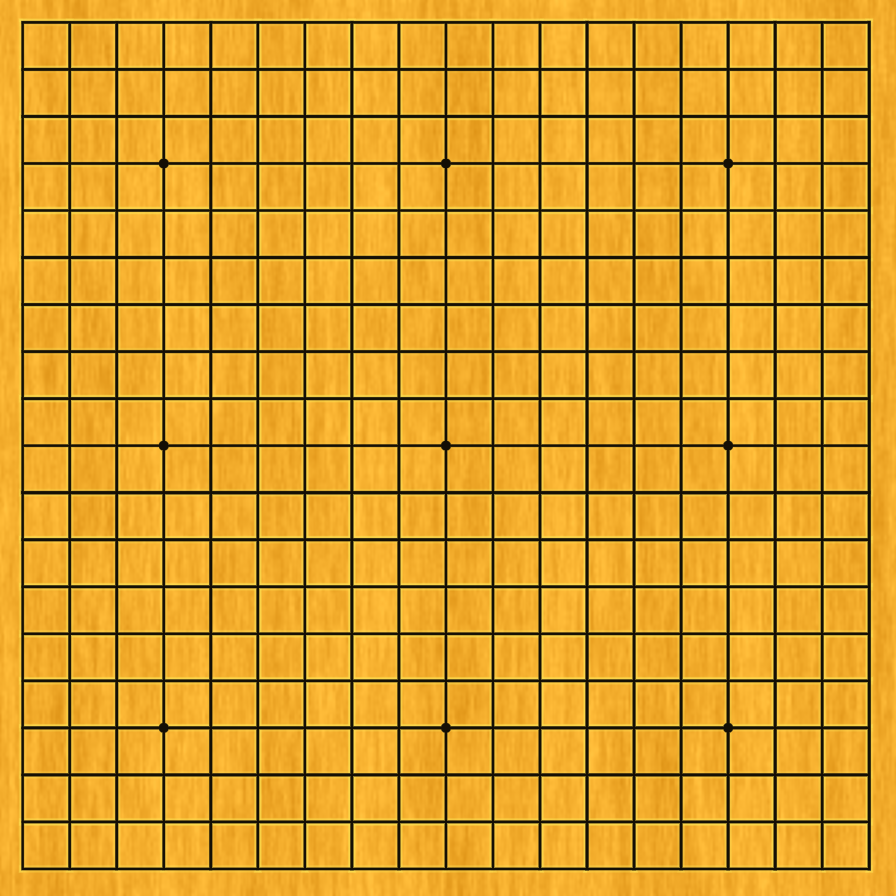
Write a Shadertoy shader that draws this pattern.

```glsl
// A wooden board ruled with 19 by 19 dark lines and nine round star points.
// Stretched value noise makes the upright grain; the distance to the nearest
// line gives the ink and the pale yellow rim, which vary from line to line.

float hash(vec2 p) {
    return fract(sin(dot(p, vec2(127.1, 311.7))) * 43758.5453);
}

float noise(vec2 p) {
    vec2 i = floor(p), f = fract(p);
    f = f * f * (3.0 - 2.0 * f);
    return mix(mix(hash(i), hash(i + vec2(1, 0)), f.x),
               mix(hash(i + vec2(0, 1)), hash(i + vec2(1, 1)), f.x), f.y);
}

vec3 wood(vec2 uv) {
    float streaks = noise(uv * vec2(150, 14)) - 0.5;
    float fibres = noise(uv * vec2(330, 55) + 31.0) - 0.5;
    float specks = noise(uv * vec2(260, 190) + 73.0) - 0.5;
    // Broad light bands come back at a regular interval across the board
    float bands = cos(6.2832 * (uv.x - 0.195) / 0.215);
    float tone = 0.075 * streaks + 0.07 * fibres + 0.035 * specks + 0.018 * bands;
    return vec3(0.955, 0.68, 0.175) + tone * vec3(0.8, 1.0, 0.85);
}

void mainImage(out vec4 fragColor, in vec2 fragCoord) {
    vec2 uv = fragCoord / iResolution.xy;
    float pixel = 1.0 / min(iResolution.x, iResolution.y);
    float soft = max(0.0009, 0.6 * pixel);

    // Grid space: lines sit on the whole numbers 0 to 18
    float pitch = 0.05249;
    vec2 grid = (uv - vec2(0.0253, 0.0302)) / pitch;
    vec2 line = clamp(floor(grid + 0.5), 0.0, 18.0);
    vec2 offset = (grid - line) * pitch;
    vec2 overrun = max(abs(grid.yx - 9.0) - 9.0, 0.0) * pitch;
    vec2 dist = max(abs(offset), overrun);

    vec3 color = wood(uv);
    float ink = 0.0;
    for (int axis = 0; axis < 2; axis++) {
        vec2 id = vec2(line[axis], float(axis) * 40.0);
        float halfWidth = mix(0.0015, 0.0020, hash(id));

        // Pale rim, with its own strength on each side of the line
        float side = step(0.0, offset[axis]);
        float strength = mix(0.15, 0.85, hash(id + vec2(7.3, 19.0 * side)));
        float rim = 1.0 - smoothstep(0.0028, 0.0052, dist[axis]);
        color = mix(color, vec3(0.99, 0.87, 0.31), rim * strength);

        ink = max(ink, 1.0 - smoothstep(halfWidth - soft, halfWidth + soft, dist[axis]));
    }

    // Star points on lines 3, 9 and 15
    vec2 star = clamp(floor((grid - 3.0) / 6.0 + 0.5), 0.0, 2.0) * 6.0 + 3.0;
    float starDist = length(grid - star) * pitch;
    ink = max(ink, 1.0 - smoothstep(0.0057 - soft, 0.0057 + soft, starDist));

    color = mix(color, vec3(0.08, 0.06, 0.02), ink);
    fragColor = vec4(color, 1.0);
}
```
